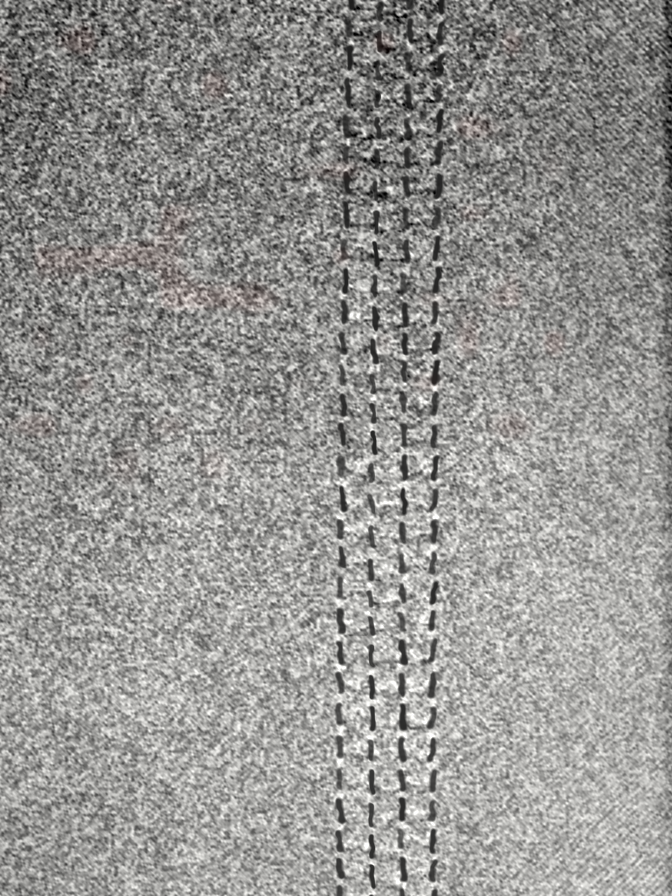
Give the GLSL for this texture, as a Shadertoy shader.

```glsl
// Grey woven cloth with a vertical four-needle seam, softly lit from below.
// Layered value noise makes the grain, crossed sine ribs make the twill,
// and repeated capsules and arcs make the dark stitches and pale threads.

float hash(vec2 p) {
    vec3 q = fract(vec3(p.xyx) * 0.1031);
    q += dot(q, q.yzx + 33.33);
    return fract((q.x + q.y) * q.z);
}

float noise(vec2 p) {
    vec2 cell = floor(p), f = fract(p);
    f = f * f * (3.0 - 2.0 * f);
    return mix(mix(hash(cell), hash(cell + vec2(1, 0)), f.x),
               mix(hash(cell + vec2(0, 1)), hash(cell + vec2(1, 1)), f.x), f.y);
}

// Broad light falling over the cloth
float clothLight(vec2 p) {
    float light = mix(0.66, 0.49, smoothstep(0.25, 0.95, p.y));
    light -= 0.05 * smoothstep(0.2, 0.0, p.x);
    light += 0.04 * exp(-pow((p.x - 0.62) / 0.13, 2.0)) * smoothstep(0.9, 0.4, p.y);
    light -= 0.035 * smoothstep(0.25, 0.0, p.y) * smoothstep(0.4, 0.1, p.x);
    light += 0.05 * (noise(p * 9.0) - 0.5);
    return light;
}

// Fine fibres everywhere, diagonal ribs on the right
float clothGrain(vec2 p) {
    vec2 slanted = vec2(p.x + p.y, p.x - p.y);
    float fibre = 0.46 * (noise(p * vec2(270.0, 310.0) + 7.0) - 0.5)
                + 0.34 * (noise(slanted * vec2(330.0, 210.0) + 900.0) - 0.5)
                + 0.12 * (noise(p * 95.0 + 40.0) - 0.5);
    float warp = 2.0 * noise(p * 24.0);
    float falling = sin(slanted.x * 720.0 + warp);
    float rising = sin(slanted.y * 690.0 + warp);
    float rib = mix(rising, falling, smoothstep(0.35, 0.6, p.y));
    float right = smoothstep(0.5, 0.7, p.x);
    float ribDepth = 0.075 * right * (0.35 + 0.65 * smoothstep(0.15, 0.5, abs(p.y - 0.42)));
    return fibre * mix(0.85, 1.15, p.y) * (1.0 - 0.25 * right) + rib * ribDepth;
}

// Blends the four stitch lines and the threads between them over the cloth
float addSeam(float tone, vec2 p) {
    float pitch = 0.0347;
    float gap = mix(0.0347, 0.0338, p.y);
    float left = 0.379 + 0.012 * p.y * p.y;
    float across = (p.x - left) / gap;
    float inside = smoothstep(-0.25, 0.05, across) * smoothstep(3.25, 2.95, across);
    tone += inside * (0.035 - 0.08 * smoothstep(0.5, 1.0, p.y));
    vec2 bend = vec2(noise(p * 130.0), noise(p * 130.0 + 60.0)) - 0.5;

    for (int i = 0; i < 4; i++) {
        float line = float(i);
        float shift = i == 1 ? 0.27 : (i == 2 ? 0.08 : 0.0);
        float row = (p.y - 0.654) / pitch + shift + 0.3 * (noise(vec2(p.y * 14.0, line * 5.0)) - 0.5);
        float stitch = floor(row + 0.5);
        float r = row - stitch;
        float chance = hash(vec2(stitch + 80.0, line * 17.0 + 3.0));
        float dx = p.x - left - line * gap + 0.004 * bend.x;

        // Pale thread sagging towards the next line, with a shadow below
        if (i < 3) {
            float u = dx / gap;
            float span = smoothstep(-0.05, 0.08, u) * smoothstep(1.05, 0.92, u);
            float sag = 0.16 * sin(3.14159 * clamp(u, 0.0, 1.0)) * (chance - 0.3);
            float h = fract(row + sag + 0.35 * bend.y) - 0.5;
            float thread = smoothstep(0.15, 0.03, abs(abs(h) - 0.5));
            float shade = smoothstep(0.14, 0.02, abs(h - 0.27));
            float edge = 0.5 + 0.5 * abs(2.0 * u - 1.0);
            tone += span * (0.13 * thread - mix(0.13, 0.27, p.y) * shade * edge);
        }

        // Bright knot between neighbouring stitches
        float knot = length(vec2(dx, (0.5 - abs(r)) * pitch * 0.8));
        tone += 0.17 * smoothstep(0.0075, 0.002, knot);

        // Dark slanted needle stitch
        float slant = (i == 3 ? 0.004 : -0.003) * r + 0.0025 * (chance - 0.5);
        float reach = 0.23 + 0.1 * chance;
        float d = length(vec2(dx - slant, max(abs(r) - reach, 0.0) * pitch));
        float width = i == 1 ? 0.0043 : 0.0052;
        float ink = smoothstep(width, 0.0014, d) * (0.72 + 0.28 * chance);
        tone = mix(tone, 0.11 + 0.07 * (1.0 - p.y), ink);
    }
    return tone;
}

void mainImage(out vec4 fragColor, in vec2 fragCoord) {
    vec2 p = fragCoord / iResolution.y;
    float tone = clothLight(p) + clothGrain(p);
    tone = addSeam(tone, p);

    // Shadowed fold at the right border
    tone -= mix(0.1, 0.26, p.y) * smoothstep(0.735, 0.75, p.x);

    // Near-neutral cloth with faint warm specks
    float warm = smoothstep(0.74, 0.95, noise(p * 21.0 + 11.0)) * smoothstep(0.35, 0.6, p.y);
    vec3 color = tone * vec3(1.0, 0.998, 0.982);
    color += warm * vec3(0.025, -0.01, -0.012);
    fragColor = vec4(clamp(color, 0.0, 1.0), 1.0);
}
```
